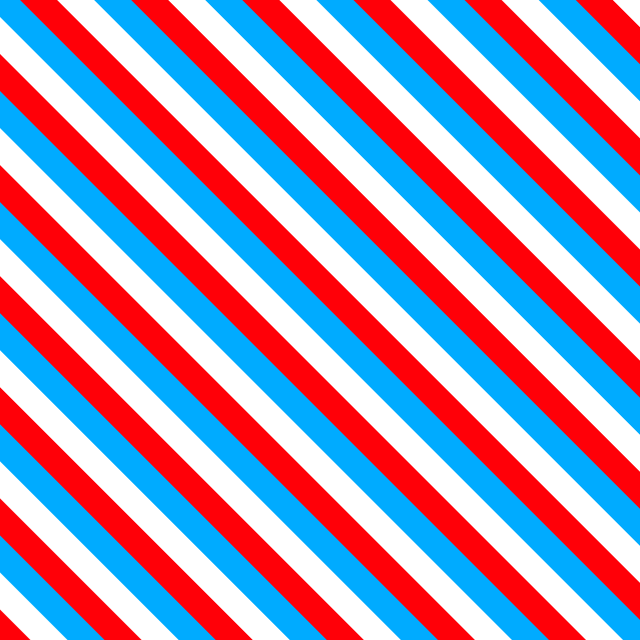
A three.js fragment shader for this pattern:

```glsl
// Diagonal stripes of equal width, running down to the right in a repeating
// red, white and blue order. A phase across the diagonal is wrapped per repeat
// and the three band coverages, which always sum to one, weight the colours.

#define REPEATS 5.76          // red-white-blue cycles along each canvas side
#define OFFSET 0.181          // cycles from the top left corner to a red band
#define BAND_WIDTH (1.0 / 3.0)
#define EDGE_SOFTNESS 0.7     // blend across an edge, relative to fwidth
#define RED vec3(1.0, 0.0, 0.03)
#define WHITE vec3(1.0)
#define BLUE vec3(0.0, 0.67, 1.0)

varying vec2 vUv;

// Antialiased coverage of the band with the given index within each cycle.
float bandCoverage(float phase, float index, float blend) {
  float center = (index + 0.5) * BAND_WIDTH;
  float distanceToCenter = abs(fract(phase - center + 0.5) - 0.5);
  return clamp(0.5 + (0.5 * BAND_WIDTH - distanceToCenter) / blend, 0.0, 1.0);
}

void main() {
  // Phase is zero at the start of a red band and grows up and to the right.
  float phase = (vUv.x + vUv.y - 1.0) * REPEATS - OFFSET;
  float blend = max(fwidth(phase) * EDGE_SOFTNESS, 1e-5);

  vec3 color = RED * bandCoverage(phase, 0.0, blend)
             + WHITE * bandCoverage(phase, 1.0, blend)
             + BLUE * bandCoverage(phase, 2.0, blend);

  gl_FragColor = vec4(color, 1.0);
}
```
